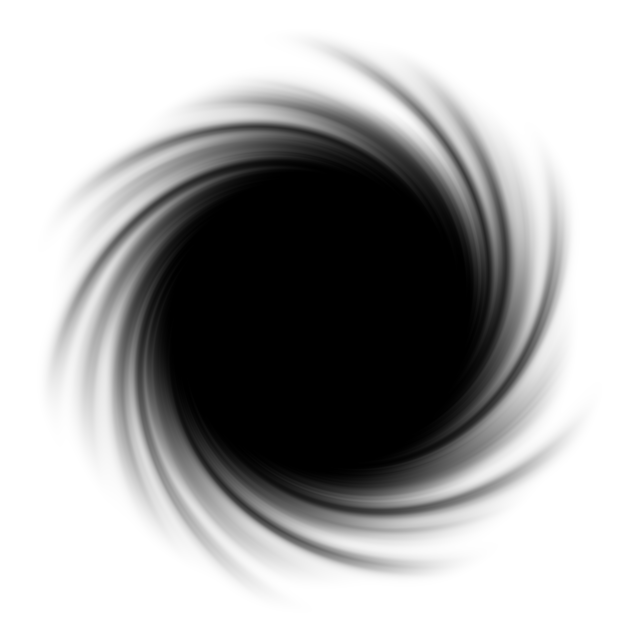
This background is drawn by a WebGL 2 fragment shader. Its source:

```glsl
#version 300 es
precision highp float;
// A black disc whose rim is drawn out into soft, swirling spiral streaks on white.

#define CORE_RADIUS 0.23    // solid black inside this
#define HALO_RADIUS 0.352   // the plain halo ends here
#define TWIST 0.957         // winding of the arms, in radians times radius
#define ARM_START 0.31      // arms begin to fade here
#define ARM_END 0.465       // thin arms vanish here
#define SOFT_SHRINK 0.009   // wider arms end sooner, per degree of width
#define STREAK_SCALE 9.0    // density of the fine streaks
#define STREAK_AMOUNT 0.35  // contrast of the fine streaks

uniform vec2 u_resolution;
out vec4 fragColor;

// Each arm: phase in degrees, width in degrees, strength
const int ARM_COUNT = 16;
const vec3 ARMS[ARM_COUNT] = vec3[](
    vec3(5, 6, 0.48), vec3(23, 3.6, 0.55), vec3(42, 8, 0.35), vec3(63, 4, 0.70),
    vec3(86, 7, 0.35), vec3(102, 4, 0.70), vec3(131, 10, 0.42), vec3(158, 4.2, 0.75),
    vec3(179, 7, 0.32), vec3(198, 5.5, 0.65), vec3(216, 4, 0.62), vec3(256, 9, 0.55),
    vec3(281, 3.8, 0.65), vec3(297, 8, 0.42), vec3(320, 3.8, 0.70), vec3(340, 6, 0.42));

// Random gradient direction for a lattice point
vec2 gradientAt(vec2 cell) {
    float h = fract(sin(dot(cell, vec2(127.1, 311.7))) * 43758.5);
    return vec2(cos(6.2832 * h), sin(6.2832 * h));
}

float gradientNoise(vec2 p) {
    vec2 i = floor(p), f = p - i;
    vec2 u = f * f * f * (f * (f * 6.0 - 15.0) + 10.0);
    vec2 e = vec2(1.0, 0.0);
    float low = mix(dot(gradientAt(i), f), dot(gradientAt(i + e), f - e), u.x);
    float high = mix(dot(gradientAt(i + e.yx), f - e.yx),
                     dot(gradientAt(i + 1.0), f - 1.0), u.x);
    return mix(low, high, u.y);
}

// Combined darkness of all arms at an unwound angle and radius
float armInk(float phase, float radius) {
    float clear = 1.0;
    for (int i = 0; i < ARM_COUNT; i++) {
        vec3 arm = ARMS[i];
        float offset = (mod(phase - arm.x + 180.0, 360.0) - 180.0) / arm.y;
        float end = ARM_END - SOFT_SHRINK * (arm.y - 3.6);
        float fade = 1.0 - smoothstep(ARM_START, end, radius);
        clear *= 1.0 - arm.z * fade * exp(-0.5 * offset * offset);
    }
    return 1.0 - clear;
}

void main() {
    vec2 p = (gl_FragCoord.xy - 0.5 * u_resolution) / min(u_resolution.x, u_resolution.y);
    float radius = max(length(p), 0.1);

    // Unwind the spiral so that every arm has a constant phase
    float angle = atan(p.y, p.x + (p == vec2(0.0) ? 1e-4 : 0.0)) + TWIST / radius;
    vec2 ring = vec2(cos(angle), sin(angle));

    // Fine streaks follow the arms; sampling on a ring keeps them seamless
    float streak = gradientNoise(ring * STREAK_SCALE)
                 + 0.5 * gradientNoise(ring * STREAK_SCALE * 2.3 + 17.0);

    // Halo around the core, then the arms laid over it
    float halo = 1.0 - smoothstep(CORE_RADIUS, HALO_RADIUS, radius + 0.012 * streak);
    float arms = armInk(degrees(angle), radius) * (1.0 + STREAK_AMOUNT * streak);
    float ink = 1.0 - (1.0 - halo) * (1.0 - clamp(arms, 0.0, 1.0));

    fragColor = vec4(vec3(1.0 - ink), 1.0);
}
```
